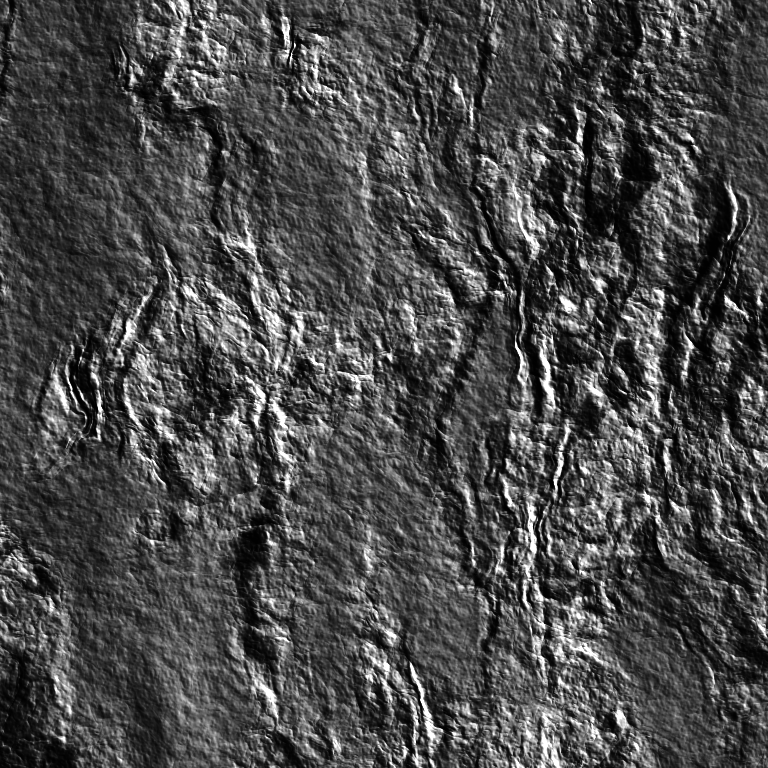
A WebGL 2 fragment shader for this texture:

```glsl
#version 300 es
precision highp float;
// Dark, rugged rock face with broken vertical strata, clefts and creased flats, lit from the right.

uniform vec2 u_resolution;
out vec4 outColor;

const vec2 LIGHT_DIR = vec2(0.8, 0.6);
const float LIGHT_STEP = 0.0015;       // sampling distance for slopes
const float BASE_TONE = 0.265;
const float HIGHLIGHT_ROLLOFF = 0.25;
// Slope weights of the layers: relief, strata, crumple, grain
const vec4 FLAT_LIGHT = vec4(0.1, 0.0, 0.011, 0.011);
const vec4 RUGGED_LIGHT = vec4(0.1, 0.032, 0.036, 0.02);
const float CLEFT_DEPTH = 1.5;
const float SEAM_DEPTH = 1.8;
const float SEAM_WIDTH = 0.018;
const float RUGGED_LIFT = 0.35;
const float PATCH_TONE = 0.35;
const float WARP = 0.09;
const float JAG = 0.016;
const float JAG_SCALE = 38.0;
const vec2 RELIEF_SCALE = vec2(5.0, 2.3);
const vec2 FIBRE_SCALE = vec2(62.0, 18.0);
const vec2 GRAIN_SCALE = vec2(80.0, 80.0);
const vec2 CRUMPLE_SCALE = vec2(20.0, 22.0);
const vec2 SEAM_SCALE = vec2(3.0, 1.1);
const vec2 RUGGED_SCALE = vec2(3.6, 2.4);
const mat2 OCTAVE_TURN = mat2(1.6, 1.2, -1.2, 1.6);

float hash(vec2 p) {
  return fract(sin(dot(p, vec2(127.1, 311.7))) * 43758.5);
}

float noise(vec2 p) {
  vec2 cell = floor(p);
  vec2 f = fract(p);
  f = f * f * f * (f * (f * 6.0 - 15.0) + 10.0);
  float low = mix(hash(cell), hash(cell + vec2(1.0, 0.0)), f.x);
  float high = mix(hash(cell + vec2(0.0, 1.0)), hash(cell + vec2(1.0, 1.0)), f.x);
  return mix(low, high, f.y);
}

// Fractal noise in 0..1; creased = 1 folds every octave into sharp valleys
float fractal(vec2 p, int octaves, float creased) {
  float sum = 0.0, total = 0.0, amplitude = 0.5;
  for (int i = 0; i < octaves; i++) {
    float n = noise(p);
    sum += amplitude * mix(n, abs(2.0 * n - 1.0), creased);
    total += amplitude;
    amplitude *= 0.5;
    p = OCTAVE_TURN * p + vec2(7.3, 3.1);
  }
  return sum / total;
}

float fbm(vec2 p, int octaves) {
  return fractal(p, octaves, 0.0);
}

// Broad bending plus small jagged breaks
vec2 warp(vec2 p) {
  vec2 bend = vec2(fbm(p * 5.0 + 11.0, 3), fbm(p * 5.0 + 37.0, 3));
  vec2 jag = vec2(fbm(p * JAG_SCALE + 5.0, 3), fbm(p * JAG_SCALE + 47.0, 3));
  return p + WARP * (bend - 0.5) + JAG * (jag - 0.5);
}

// Heights of the layers: relief, strata, crumple, grain
vec4 rockLayers(vec2 p) {
  vec2 q = warp(p);
  float relief = fbm(q * RELIEF_SCALE + 4.0, 3);

  // Short bands that partly follow the contours of the relief
  float across = relief * 14.0 + q.x * 18.0;
  float strata = noise(vec2(across, q.y * 10.0));
  strata += 0.5 * noise(vec2(across * 2.3, q.y * 27.0) + 19.0);
  strata += 0.5 * noise(q * FIBRE_SCALE + 53.0);

  float crumple = fractal(q * CRUMPLE_SCALE + 31.0, 4, 1.0);
  float grain = fbm(p * GRAIN_SCALE + 71.0, 3);
  return vec4(relief, strata, crumple, grain);
}

void main() {
  vec2 p = gl_FragCoord.xy / u_resolution.y;
  vec2 q = warp(p);

  // Long seams, with broken ground around them and in separate patches
  float seam = abs(fbm(q * SEAM_SCALE + 2.7, 4) - 0.5);
  float nearSeam = 1.0 - smoothstep(0.0, 0.08, seam);
  float brokenPatch = smoothstep(0.46, 0.58, fbm(q * RUGGED_SCALE + 23.0, 5));
  float rugged = max(brokenPatch, 0.9 * nearSeam);

  // Slope of each layer towards the light
  vec4 here = rockLayers(p);
  vec4 slope = (here - rockLayers(p + LIGHT_DIR * LIGHT_STEP)) / LIGHT_STEP;
  float exposure = dot(slope, mix(FLAT_LIGHT, RUGGED_LIGHT, rugged));

  // Shadowed upright clefts and seams
  float cleftNoise = noise(vec2(here.x * 16.0 + q.x * 26.0, q.y * 8.0) + 91.0);
  float cleft = smoothstep(0.6, 0.78, cleftNoise + 0.25 * (here.z - 0.4));
  float seamCore = exp(-seam * seam / (SEAM_WIDTH * SEAM_WIDTH));
  float seamStrength = smoothstep(0.35, 0.55, noise(p * 4.0 + 61.0));
  exposure -= rugged * CLEFT_DEPTH * cleft;
  exposure -= SEAM_DEPTH * seamCore * seamStrength;
  exposure += RUGGED_LIFT * rugged;

  // Lighter and darker areas of stone
  float stone = smoothstep(0.4, 0.6, fbm(q * 3.0 + 83.0, 3));
  exposure += PATCH_TONE * (stone - 0.5);

  // Compress the lit side so that highlights stay small
  exposure /= 1.0 + 0.25 * max(exposure, 0.0);
  float tone = BASE_TONE * exp(max(exposure, -4.0));
  tone /= 1.0 + HIGHLIGHT_ROLLOFF * tone;
  outColor = vec4(vec3(min(tone, 1.0)), 1.0);
}
```
